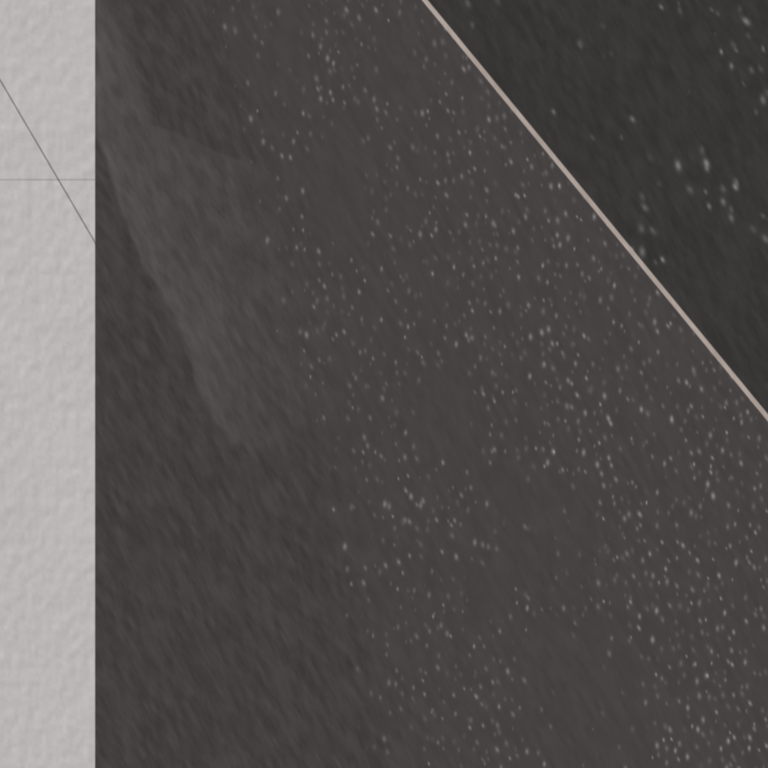
Write a three.js fragment shader that draws this texture.

```glsl
varying vec2 vUv;

#define WALL_EDGE 0.124
#define SOFT 0.0016
#define VEIN_WIDTH 0.0032
#define FINE_CELLS 92.0
#define COARSE_CELLS 62.0
#define FINE_TILT 0.22
#define COARSE_TILT 0.48
#define WALL_COLOR vec3(0.735, 0.718, 0.715)
#define STONE_COLOR vec3(0.276, 0.261, 0.260)
#define SHADE_COLOR vec3(0.222, 0.216, 0.211)
#define VEIN_COLOR vec3(0.70, 0.65, 0.62)

float hash(vec2 p) {
  return fract(sin(dot(p, vec2(127.1, 311.7))) * 43758.5453);
}

float noise(vec2 p) {
  vec2 i = floor(p), f = fract(p);
  f = f * f * (3.0 - 2.0 * f);
  return mix(mix(hash(i), hash(i + vec2(1.0, 0.0)), f.x),
             mix(hash(i + vec2(0.0, 1.0)), hash(i + 1.0), f.x), f.y);
}

float fbm(vec2 p) {
  float sum = 0.0, gain = 0.5;
  for (int i = 0; i < 4; i++) {
    sum += gain * noise(p);
    p = p * 2.03 + 17.3;
    gain *= 0.5;
  }
  return sum;
}

// Tilts the grain so its long axis runs along y
vec2 tilt(vec2 p, float a) {
  return vec2(dot(p, vec2(cos(a), sin(a))), dot(p, vec2(-sin(a), cos(a))));
}

// Scattered elongated mineral flecks
float flecks(vec2 p, float cells, float angle, float density) {
  vec2 q = tilt(p, angle) * cells * vec2(1.0, 0.6);
  vec2 base = floor(q);
  float sum = 0.0;
  for (int y = -1; y <= 1; y++) {
    for (int x = -1; x <= 1; x++) {
      vec2 id = base + vec2(float(x), float(y));
      vec2 d = q - id - vec2(hash(id + 3.1), hash(id + 8.7));
      d.x += d.y * (hash(id + 5.3) - 0.5) * 0.6;
      float size = mix(0.13, 0.25, hash(id + 1.9));
      float power = mix(0.25, 1.0, pow(hash(id + 6.4), 2.0));
      float present = smoothstep(0.0, 0.15, density - hash(id + 12.6));
      sum += present * power * exp(-dot(d, d) / (size * size));
    }
  }
  return min(sum, 1.3);
}

float ramp(float v, float a, float b) {
  return clamp((v - a) / (b - a), 0.0, 1.0);
}

// Soft elliptical patch
float patchAt(vec2 p, vec2 center, vec2 radius) {
  return 1.0 - smoothstep(0.4, 1.2, length((p - center) / radius));
}

vec3 wall(vec2 p) {
  float relief = fbm(p * vec2(110.0, 80.0)) - fbm(p * vec2(110.0, 80.0) + vec2(0.5, -0.5));
  vec3 color = WALL_COLOR + relief * 0.07 + (fbm(p * 9.0) - 0.47) * 0.03;
  float crack = abs(dot(p - vec2(0.0, 0.896), vec2(0.863, 0.505)));
  color -= 0.17 * (1.0 - smoothstep(0.0003, 0.0022, crack));
  color -= 0.07 * (1.0 - smoothstep(0.0002, 0.0024, abs(p.y - 0.766)));
  return color;
}

// Pale fold bounded by two broken edges
float fold(vec2 p) {
  float wobble = (noise(p * 35.0) - 0.5) * 0.012;
  float left = 0.124 + 0.058 * ramp(p.y, 0.83, 0.66) + 0.059 * ramp(p.y, 0.66, 0.564)
             + 0.013 * ramp(p.y, 0.564, 0.505) + 0.052 * ramp(p.y, 0.505, 0.408);
  float right = 0.142 + 0.06 * ramp(p.y, 1.0, 0.838) + 0.115 * ramp(p.y, 0.838, 0.79)
              + 0.09 * ramp(p.y, 0.79, 0.4);
  float blur = mix(0.008, 0.09, ramp(p.y, 0.8, 0.65));
  float inside = p.x - left + wobble;
  float body = smoothstep(-0.004, 0.006, inside)
             * (1.0 - smoothstep(-blur, blur, p.x - right + wobble));
  float ridge = 0.55 + 0.6 * exp(-max(inside, 0.0) * 28.0);
  return body * ridge * smoothstep(0.36, 0.5, p.y);
}

vec3 stone(vec2 p) {
  float side = dot(p - vec2(0.553, 1.0), vec2(0.773, 0.635));
  float shade = smoothstep(-SOFT, SOFT, side);
  float streak = fbm(tilt(p, COARSE_TILT) * vec2(150.0, 45.0)) - 0.47;
  float clouds = fbm(tilt(p, 0.3) * vec2(14.0, 7.0));

  // Fleck-free hollows and the start of the speckled belt
  float hollow = patchAt(p, vec2(0.37, 0.93), vec2(0.05, 0.13))
               + patchAt(p, vec2(0.44, 0.77), vec2(0.05, 0.11))
               + patchAt(p, vec2(0.52, 0.93), vec2(0.04, 0.07))
               + patchAt(p, vec2(0.58, 0.45), vec2(0.06, 0.10))
               + patchAt(p, vec2(0.69, 0.32), vec2(0.11, 0.10))
               + patchAt(p, vec2(0.76, 0.09), vec2(0.11, 0.13));
  float start = 0.28 + 0.23 * (1.0 - p.y);
  float belt = smoothstep(-0.05, 0.08, p.x - start);
  float density = belt * (0.34 + 0.95 * clouds) * (1.0 - 0.85 * min(hollow, 1.0));
  float fine = flecks(p, FINE_CELLS, FINE_TILT, density);

  vec3 color = STONE_COLOR + streak * mix(0.085, 0.04, belt) - 0.012 * (1.0 - belt);
  color += fold(p) * 0.052 + fine * mix(0.14, 0.25, p.x);

  // Darker slab with coarser streaked flecks
  float clusters = smoothstep(0.40, 0.65, fbm(tilt(p, COARSE_TILT) * vec2(17.0, 8.0) + 4.0));
  clusters *= 1.0 - 0.9 * patchAt(p, vec2(0.80, 0.82), vec2(0.10, 0.12));
  float coarse = flecks(p + 3.0, COARSE_CELLS, COARSE_TILT, 0.08 + 0.75 * clusters);
  color = mix(color, SHADE_COLOR + streak * 0.06 + coarse * 0.29, shade);

  float vein = 1.0 - smoothstep(VEIN_WIDTH - SOFT, VEIN_WIDTH + SOFT, abs(side));
  return mix(color, VEIN_COLOR + streak * 0.12, vein * 0.92);
}

void main() {
  vec3 color = mix(wall(vUv), stone(vUv), smoothstep(-SOFT, SOFT, vUv.x - WALL_EDGE));
  gl_FragColor = vec4(color, 1.0);
}
```
